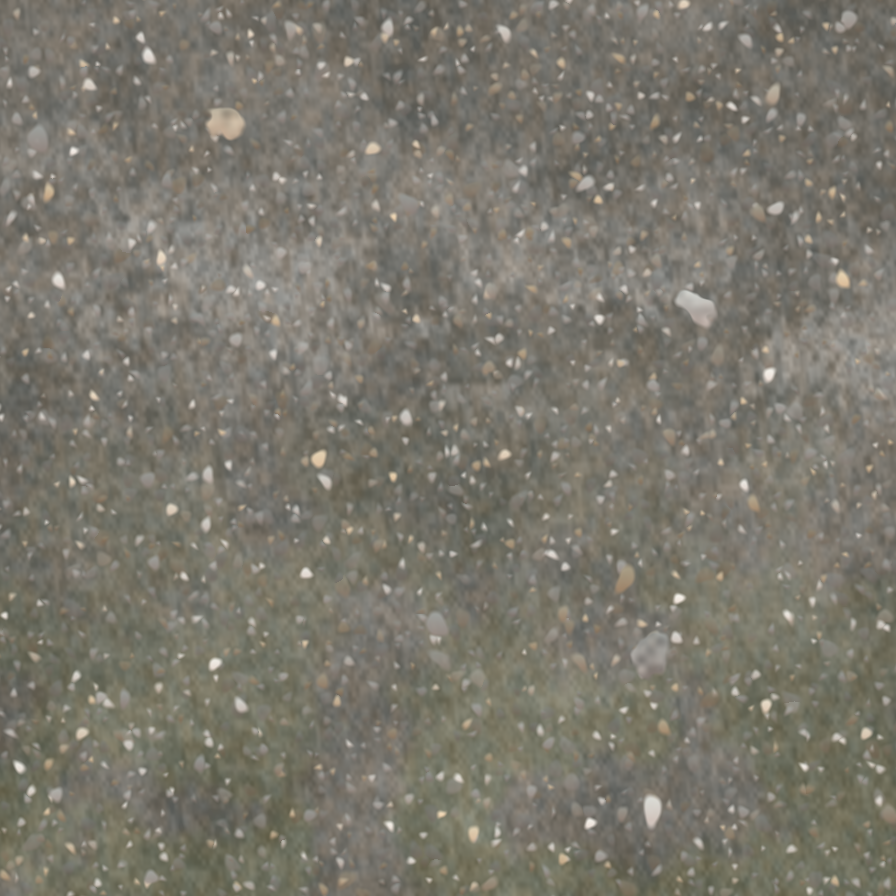
Give the GLSL for this texture, as a Shadertoy shader.

```glsl
// Weathered gravel ground: grey-brown grit with pale specks, tan pebbles and mossy patches.

const float TAU = 6.2832;
const float EDGE_SOFTNESS = 0.0030;

const vec3 DARK_GRIT  = vec3(0.395, 0.386, 0.357);
const vec3 LIGHT_GRIT = vec3(0.510, 0.492, 0.460);
const vec3 MOSS       = vec3(0.450, 0.455, 0.368);
const vec3 DUST       = vec3(0.590, 0.575, 0.548);
const vec3 GREY_STONE = vec3(1.00, 0.970, 0.940);
const vec3 TAN_STONE  = vec3(1.00, 0.880, 0.720);

float hash(vec2 p) {
    return fract(sin(dot(p, vec2(127.1, 311.7))) * 43758.5);
}

float noise(vec2 p) {
    vec2 cell = floor(p);
    vec2 f = fract(p);
    f = f * f * (3.0 - 2.0 * f);
    float low = mix(hash(cell), hash(cell + vec2(1, 0)), f.x);
    float high = mix(hash(cell + vec2(0, 1)), hash(cell + vec2(1, 1)), f.x);
    return mix(low, high, f.y);
}

float fbm(vec2 p) {
    float sum = 0.0;
    float weight = 0.5;
    for (int i = 0; i < 4; i++) {
        sum += weight * noise(p);
        p = p * 2.03 + 17.3;
        weight *= 0.5;
    }
    return sum / 0.9375;
}

mat2 rotation(float angle) {
    float c = cos(angle);
    float s = sin(angle);
    return mat2(c, s, -s, c);
}

// Rounded, slightly lopsided outline; negative inside.
float stoneDistance(vec2 q, float radius, float phase) {
    float angle = atan(q.y, q.x + 1e-5);
    float lumps = 0.10 * sin(3.0 * angle + phase) + 0.06 * sin(2.0 * angle - phase);
    return length(q) * (1.0 + lumps) - radius;
}

// One scattered layer: colour in rgb, coverage in a.
vec4 pebbles(vec2 p, float count, float share, vec2 radii, vec2 brightness, float seed) {
    vec4 layer = vec4(0.0);
    vec2 home = floor(p * count);
    for (int y = -1; y <= 1; y++) {
        for (int x = -1; x <= 1; x++) {
            vec2 cell = home + vec2(x, y);
            vec2 key = cell + seed;
            if (hash(key) > share) continue;
            vec2 jitter = vec2(hash(key + 3.1), hash(key + 5.7));
            vec2 offset = p - (cell + 0.1 + 0.8 * jitter) / count;
            float size = hash(key + 8.3);
            float radius = mix(radii.x, radii.y, size * size);
            vec2 q = rotation(2.4 * (hash(key + 11.9) - 0.5)) * offset;
            q *= vec2(1.15, mix(0.65, 1.1, hash(key + 14.2)));
            float d = stoneDistance(q, radius, TAU * hash(key + 17.6));
            float cover = 1.0 - smoothstep(-EDGE_SOFTNESS, EDGE_SOFTNESS, d);

            // Cool lit top, warm shaded underside.
            float glow = hash(key + 20.4);
            float warmth = smoothstep(0.5, 1.0, hash(key + 23.8));
            float lift = clamp(offset.y / radius, -1.0, 1.0);
            vec3 color = mix(GREY_STONE, TAN_STONE, warmth);
            color *= mix(brightness.x, brightness.y, glow * glow);
            color += lift * vec3(0.02, 0.05, 0.055);
            if (cover > layer.a) layer = vec4(color, cover);
        }
    }
    return layer;
}

vec3 ground(vec2 p) {
    // Blobby grit, a little taller than wide and barely leaning.
    vec2 leaning = vec2(p.x + 0.08 * p.y, p.y);
    float grit = noise(leaning * vec2(120.0, 78.0)) - 0.5;
    float grain = noise(leaning * vec2(230.0, 160.0) + 40.0) - 0.5;
    float clumps = fbm(p * 9.0 + 4.0) - 0.5;
    float tone = 0.42 + 0.85 * grit + 0.6 * grain + 1.7 * clumps;
    vec3 color = mix(DARK_GRIT, LIGHT_GRIT, clamp(tone, -0.3, 1.5));

    // Patchy moss gathers low down, broken dust in a drifting middle band.
    float low = 1.0 - smoothstep(0.05, 0.75, p.y);
    float moss = smoothstep(0.45, 0.68, fbm(p * 10.0 + 31.0) + 0.12 * low);
    color = mix(color, MOSS + 0.10 * (tone - 0.5), 0.75 * moss * low);
    float band = exp(-pow((p.y - 0.66 + 0.12 * (p.x - 0.5)) / 0.13, 2.0));
    float dust = smoothstep(0.44, 0.74, fbm(p * vec2(9.0, 13.0) + 63.0) + 0.16 * grit);
    color = mix(color, DUST + 0.12 * (grit + grain), 0.8 * dust * band);

    // Faint rust and blue colour flecks.
    float hue = noise(leaning * vec2(85.0, 60.0) + 90.0) - 0.5;
    return color + hue * vec3(0.035, 0.0, -0.03);
}

vec3 overlay(vec3 under, vec4 layer, float opacity) {
    return mix(under, layer.rgb, layer.a * opacity);
}

void mainImage(out vec4 fragColor, in vec2 fragCoord) {
    vec2 p = fragCoord / iResolution.xy;
    vec2 wobble = vec2(noise(p * 85.0), noise(p * 85.0 + 50.0)) - 0.5;
    vec2 warped = p + 0.002 * wobble;
    vec3 color = ground(p);

    // Dull half-buried stones first, then specks, pebbles and a few rocks.
    color = overlay(color, pebbles(warped, 46.0, 0.36, vec2(0.004, 0.009), vec2(0.46, 0.66), 12.0), 0.55);
    color = overlay(color, pebbles(warped, 80.0, 0.28, vec2(0.0020, 0.0046), vec2(0.54, 0.90), 137.0), 0.9);
    color = overlay(color, pebbles(warped, 40.0, 0.16, vec2(0.0036, 0.0070), vec2(0.58, 1.00), 259.0), 0.92);
    color = overlay(color, pebbles(warped, 16.0, 0.08, vec2(0.0060, 0.0120), vec2(0.58, 0.95), 371.0), 0.9);
    vec4 rocks = pebbles(p + 0.012 * wobble, 5.0, 0.14, vec2(0.017, 0.026), vec2(0.60, 0.76), 483.0);
    rocks.rgb *= 0.82 + 0.36 * noise(p * 95.0);
    color = overlay(color, rocks, 0.92);

    fragColor = vec4(clamp(color, 0.0, 1.0), 1.0);
}
```
